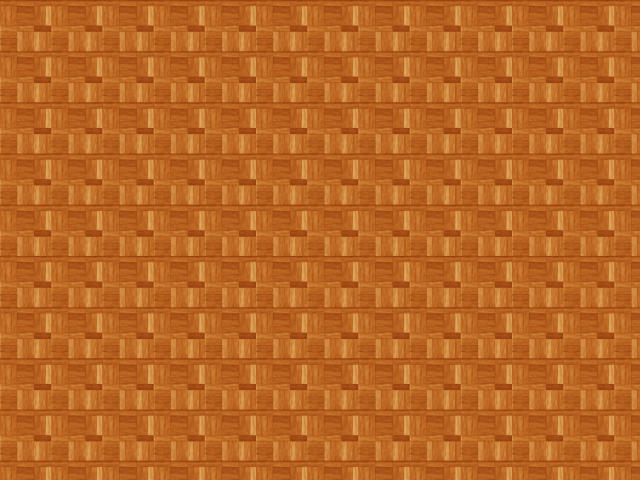
Write a Shadertoy shader that draws this texture.

```glsl
// Parquet floor: one square tile of short wooden planks, repeated from the top left.
// Each tile has 3 x 2 cells; a cell is a cap plank over three upright or flat planks.
// Stretched value noise adds grain, and several samples per pixel smooth the edges.
#define TILES_ACROSS 12.5
#define CAP 0.24
#define SEAM_WIDTH 0.011
#define SEAM_DEPTH 0.16
#define GRAIN 0.30
#define SPECKLE 0.16
#define SAMPLES 3

const vec3 DARK  = vec3(0.60, 0.25, 0.06);
const vec3 AMBER = vec3(0.75, 0.42, 0.145);
const vec3 PALE  = vec3(0.88, 0.66, 0.37);
const vec2 CELLS = vec2(3.0, 2.0);

// Plank tones per cell: cap, then the three body planks (0 dark, 1 pale)
const vec4 TONES[6] = vec4[6](
    vec4(0.38, 0.48, 0.54, 0.40),
    vec4(0.46, 0.22, 0.36, 0.30),
    vec4(0.36, 0.34, 0.50, 0.86),
    vec4(0.56, 0.40, 0.26, 0.34),
    vec4(0.50, 0.70, 0.44, 0.52),
    vec4(0.12, 0.76, 0.60, 0.50));

float hash(vec2 p) {
    vec3 q = fract(vec3(p.xyx) * 0.1031);
    q += dot(q, q.yzx + 33.33);
    return fract((q.x + q.y) * q.z);
}

float noise(vec2 p) {
    vec2 i = floor(p), f = fract(p);
    f = f * f * (3.0 - 2.0 * f);
    return mix(mix(hash(i), hash(i + vec2(1, 0)), f.x),
               mix(hash(i + vec2(0, 1)), hash(i + vec2(1, 1)), f.x), f.y);
}

vec3 woodColor(float tone) {
    tone = clamp(tone, 0.0, 1.0);
    return tone < 0.5 ? mix(DARK, AMBER, tone * 2.0)
                      : mix(AMBER, PALE, tone * 2.0 - 1.0);
}

// Colour at a point in tile units, y pointing down
vec3 parquet(vec2 p) {
    vec2 tile = fract(p);
    vec2 cell = floor(tile * CELLS);
    vec2 local = fract(tile * CELLS);
    int id = int(cell.x + 3.0 * cell.y);

    // Find the plank and its bounds inside the cell
    bool isCap = local.y < CAP;
    bool isFlat = isCap || id == 1 || id == 3;
    float bodyY = (local.y - CAP) / (1.0 - CAP);
    float strip = min(floor(3.0 * (isFlat ? bodyY : local.x)), 2.0);
    vec2 low = vec2(0.0), high = vec2(1.0, CAP);
    if (!isCap) {
        vec2 span = vec2(strip, strip + 1.0) / 3.0;
        low  = isFlat ? vec2(0.0, mix(CAP, 1.0, span.x)) : vec2(span.x, CAP);
        high = isFlat ? vec2(1.0, mix(CAP, 1.0, span.y)) : vec2(span.y, 1.0);
    }
    int plank = isCap ? 0 : 1 + int(strip);
    float tone = TONES[id][plank];

    // Grain runs along the plank
    vec2 along = isFlat ? tile : tile.yx;
    float seed = float(id * 4 + plank) * 17.0;
    tone += GRAIN * (noise(along * vec2(7.0, 36.0) + seed) - 0.5);
    tone += SPECKLE * (noise(along * vec2(24.0, 48.0) + seed + 90.0) - 0.5);

    // Dark seams between planks
    vec2 inset = min(local - low, high - local) / CELLS;
    float seam = 1.0 - smoothstep(0.0, SEAM_WIDTH, min(inset.x, inset.y));
    tone -= SEAM_DEPTH * seam;

    // Dark joint along the tile top, pale joint at the lower left
    tone -= 0.26 * (1.0 - smoothstep(0.015, 0.04, tile.y));
    tone += 0.30 * (1.0 - smoothstep(0.01, 0.03, tile.x)) * smoothstep(0.45, 0.6, tile.y);
    return woodColor(tone);
}

void mainImage(out vec4 fragColor, in vec2 fragCoord) {
    vec3 sum = vec3(0.0);
    for (int j = 0; j < SAMPLES; j++)
    for (int i = 0; i < SAMPLES; i++) {
        vec2 jitter = (vec2(i, j) + 0.5) / float(SAMPLES) - 0.5;
        vec2 pos = fragCoord + jitter;
        pos.y = iResolution.y - pos.y;
        sum += parquet(pos / iResolution.x * TILES_ACROSS);
    }
    fragColor = vec4(sum / float(SAMPLES * SAMPLES), 1.0);
}
```
